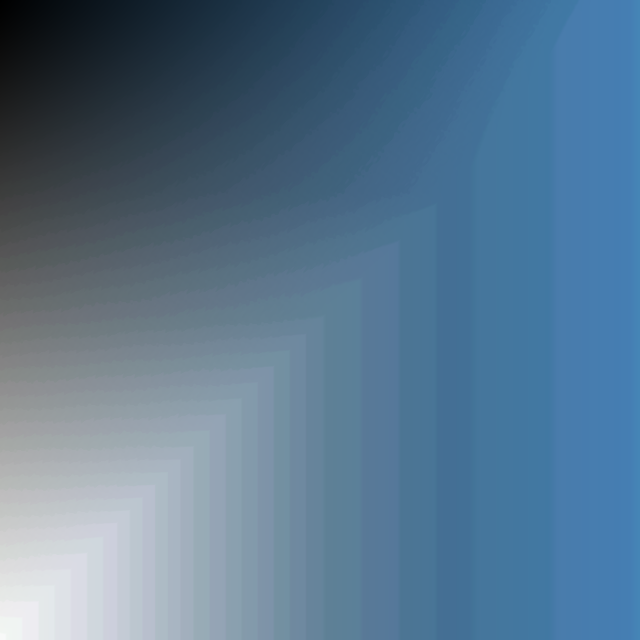
This background is drawn by a WebGL 1 fragment shader. Its source:

```glsl
precision highp float;

uniform vec2 u_resolution;

// Horizontal ramp: white through grey blue to steel blue
vec3 columnColor(float x) {
  vec3 color = mix(vec3(0.97, 0.975, 0.97), vec3(0.80, 0.82, 0.86), clamp(x / 0.17, 0.0, 1.0));
  color = mix(color, vec3(0.62, 0.68, 0.73), clamp((x - 0.17) / 0.13, 0.0, 1.0));
  color = mix(color, vec3(0.39, 0.51, 0.60), clamp((x - 0.30) / 0.20, 0.0, 1.0));
  color = mix(color, vec3(0.27, 0.44, 0.585), clamp((x - 0.50) / 0.20, 0.0, 1.0));
  return mix(color, vec3(0.27, 0.51, 0.71), clamp((x - 0.70) / 0.30, 0.0, 1.0));
}

// Vertical ramp along the left side: white to black
vec3 edgeColor(float y) {
  return vec3(0.97, 0.975, 0.97) * pow(max(1.0 - pow(y, 1.1), 0.0), 1.25);
}

// Fine ripple that roughens the band edges
float ripple(vec2 p) {
  return sin(p.x * 310.0 + 3.0 * sin(p.y * 190.0))
       + 0.6 * sin(p.x * 730.0 - p.y * 410.0)
       + 0.8 * sin(p.x * 45.0 + 2.0 * sin(p.y * 37.0));
}

void main() {
  vec2 uv = gl_FragCoord.xy / u_resolution;

  // Columns below the diagonal, fading to the dark corner above it
  float reach = uv.y - 0.07 * smoothstep(0.7, 1.0, uv.y);
  vec3 color = columnColor(max(uv.x, reach));
  float across = clamp(uv.x / max(reach, 0.001), 0.0, 1.0);
  color = mix(edgeColor(uv.y), color, across);

  // Brightness bands, crisp in the columns and ragged above
  float light = dot(color, vec3(0.30, 0.59, 0.11));
  float ragged = smoothstep(0.0, 0.08, reach - uv.x);
  float level = light / 0.023 + 0.09 * ragged * ripple(uv);
  float band = floor(level) + smoothstep(0.85, 1.0, fract(level));
  float strength = smoothstep(0.08, 0.4, light) * mix(0.85, 0.6, ragged);
  color += (band - level + 0.42) * 0.023 * strength;

  // Slight alternating tint from band to band
  color += sin(band * 2.4) * strength * vec3(0.009, -0.005, 0.007);

  gl_FragColor = vec4(clamp(color, 0.0, 1.0), 1.0);
}
```
